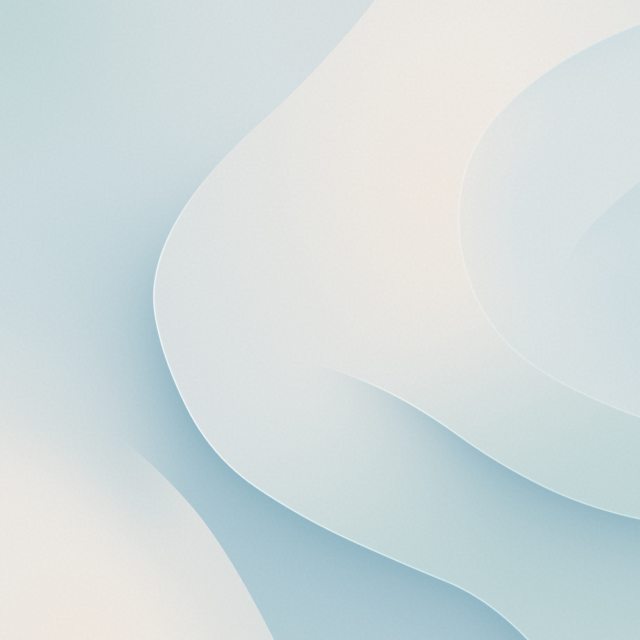
This background is drawn by a Shadertoy shader. Its source:

```glsl
// Soft overlapping paper sheets in ivory and misty blue, with curved edges and deep shadows.

// Palette
const vec3 PALE   = vec3(0.840, 0.873, 0.880);
const vec3 SAGE   = vec3(0.755, 0.838, 0.842);
const vec3 MIST   = vec3(0.785, 0.853, 0.872);
const vec3 DUSK   = vec3(0.715, 0.810, 0.840);
const vec3 SHADOW = vec3(0.570, 0.715, 0.770);
const vec3 IVORY  = vec3(0.930, 0.915, 0.895);
const vec3 BLUSH  = vec3(0.938, 0.905, 0.872);
const vec3 FOG    = vec3(0.860, 0.876, 0.872);

// Tuning
const int   CURVE_STEPS   = 12;
const float SHADOW_REACH  = 0.075;
const float RIM_WIDTH     = 0.0016;
const float GRAIN_SCALE   = 230.0;
const float GRAIN_AMOUNT  = 0.012;

// Control polygons of the edges; each sheet lies to the left of its heading
const vec2 MAIN_EDGE[10] = vec2[10](
    vec2(0.677, 1.117), vec2(0.505, 0.896), vec2(0.315, 0.727), vec2(0.232, 0.577),
    vec2(0.250, 0.447), vec2(0.329, 0.286), vec2(0.471, 0.190), vec2(0.625, 0.120),
    vec2(0.768, 0.062), vec2(0.898, -0.081));
const vec2 FOLD_EDGE[6] = vec2[6](
    vec2(0.378, 0.460), vec2(0.534, 0.421), vec2(0.651, 0.366),
    vec2(0.781, 0.272), vec2(0.924, 0.203), vec2(1.107, 0.167));
const vec2 DISC_EDGE[7] = vec2[7](
    vec2(1.120, 1.006), vec2(0.898, 0.926), vec2(0.749, 0.805), vec2(0.706, 0.668),
    vec2(0.742, 0.512), vec2(0.859, 0.398), vec2(1.159, 0.290));
const vec2 CORE_EDGE[6] = vec2[6](
    vec2(1.081, 0.779), vec2(0.970, 0.694), vec2(0.898, 0.622),
    vec2(0.872, 0.551), vec2(0.900, 0.400), vec2(1.100, 0.200));
const vec2 LOBE_EDGE[5] = vec2[5](
    vec2(0.508, -0.159), vec2(0.358, 0.141), vec2(0.241, 0.277),
    vec2(0.078, 0.401), vec2(-0.260, 0.531));

// Signed distance to one quadratic B-spline span, kept in d when nearer
void bend(vec2 p, vec2 c0, vec2 c1, vec2 c2, inout float d) {
    vec2 start = 0.5 * (c0 + c1), end = 0.5 * (c1 + c2), a = start;
    for (int k = 1; k <= CURVE_STEPS; k++) {
        float t = float(k) / float(CURVE_STEPS);
        vec2 b = mix(mix(start, c1, t), mix(c1, end, t), t);
        vec2 ab = b - a, ap = p - a;
        float dist = length(ap - ab * clamp(dot(ap, ab) / dot(ab, ab), 0.0, 1.0));
        if (dist < abs(d)) d = ab.x * ap.y < ab.y * ap.x ? -dist : dist;
        a = b;
    }
}

#define TRACE(p, c, d) for (int i = 0; i < c.length() - 2; i++) bend(p, c[i], c[i + 1], c[i + 2], d)

float glow(vec2 p, vec2 centre, vec2 radius) {
    vec2 q = (p - centre) / radius;
    return exp(-dot(q, q));
}

// Thin light line along an edge
float rim(float d) {
    float q = (d - RIM_WIDTH * 0.5) / RIM_WIDTH;
    return exp(-q * q);
}

vec2 hashGradient(vec2 cell) {
    vec2 q = fract(cell * vec2(0.1031, 0.1137));
    q += dot(q, q.yx + 33.33);
    float angle = 6.28318 * fract((q.x + q.y) * q.x * 17.0);
    return vec2(cos(angle), sin(angle));
}

float gradientNoise(vec2 p) {
    vec2 i = floor(p), f = p - i, u = f * f * (3.0 - 2.0 * f), e = vec2(1.0, 0.0);
    return mix(mix(dot(hashGradient(i), f), dot(hashGradient(i + e), f - e), u.x),
               mix(dot(hashGradient(i + e.yx), f - e.yx), dot(hashGradient(i + 1.0), f - 1.0), u.x), u.y);
}

void mainImage(out vec4 fragColor, in vec2 fragCoord) {
    vec2 p = fragCoord / iResolution.xy;
    float aa = 0.75 / min(iResolution.x, iResolution.y);

    float sheet = 9.0, fold = 9.0, disc = 9.0, core = 9.0, lobe = 9.0;
    TRACE(p, MAIN_EDGE, sheet);
    TRACE(p, FOLD_EDGE, fold);
    TRACE(p, DISC_EDGE, disc);
    TRACE(p, CORE_EDGE, core);
    TRACE(p, LOBE_EDGE, lobe);

    // Backdrop and the shadow of the main sheet
    vec3 col = mix(PALE, SAGE, glow(p, vec2(0.0, 1.0), vec2(0.22, 0.32)));
    col = mix(col, MIST, 0.75 * glow(p, vec2(0.10, 0.64), vec2(0.25, 0.20)));
    col = mix(col, DUSK, smoothstep(0.45, 0.15, p.y));
    col = mix(col, SHADOW, exp(min(sheet, 0.0) / SHADOW_REACH) * smoothstep(0.85, 0.30, p.y));

    // Ivory lobe, its edge dissolving toward the left
    float lobeMask = mix(smoothstep(-0.10, 0.14, lobe), smoothstep(-aa, aa, lobe), smoothstep(0.17, 0.31, p.x));
    vec3 lobeCol = mix(FOG, IVORY, 0.85 * smoothstep(0.0, 0.20, lobe));
    lobeCol = mix(lobeCol, BLUSH, 0.7 * glow(p, vec2(0.12, 0.0), vec2(0.14, 0.12)));
    col = mix(col, lobeCol, lobeMask);

    // Main sheet: warm above, sage toward the lower right
    vec3 paper = mix(PALE, IVORY, glow(p, vec2(0.74, 0.85), vec2(0.42, 0.55)));
    paper = mix(paper, BLUSH, 0.6 * glow(p, vec2(0.66, 0.68), vec2(0.15, 0.22)));
    paper = mix(paper, SAGE, smoothstep(-0.20, 0.30, 0.5 * p.x - p.y));

    // Fold shadow, growing toward the right
    float foldShade = exp(min(fold, 0.0) / SHADOW_REACH) * smoothstep(-aa, aa, -fold);
    paper = mix(paper, SHADOW, 0.92 * foldShade * smoothstep(0.46, 0.82, p.x));
    paper += 0.06 * rim(fold) * smoothstep(0.50, 0.65, p.x);

    // Rounded sheet at the right, crisper at its top and bottom
    float crisp = smoothstep(0.10, 0.33, abs(p.y - 0.64));
    float discMask = smoothstep(-aa, aa, disc) * mix(smoothstep(-0.08, 0.15, disc), 1.0, crisp);
    vec3 discCol = mix(PALE + 0.012, MIST, 0.5 * exp(-abs(disc) / 0.06) * smoothstep(0.70, 0.92, p.y));
    float coreMask = mix(smoothstep(-0.05, 0.15, core), smoothstep(-aa, aa, core), smoothstep(0.57, 0.69, p.y));
    discCol = mix(discCol, MIST, 0.65 * coreMask);
    paper = mix(paper, discCol, discMask);
    paper += 0.025 * rim(disc);

    // Compose, then the bright rim and fine grain
    col = mix(col, paper, smoothstep(-aa, aa, sheet));
    col += 0.08 * rim(sheet) * smoothstep(0.78, 0.55, p.y);
    col += GRAIN_AMOUNT * gradientNoise(p * GRAIN_SCALE);
    fragColor = vec4(clamp(col, 0.0, 1.0), 1.0);
}
```
